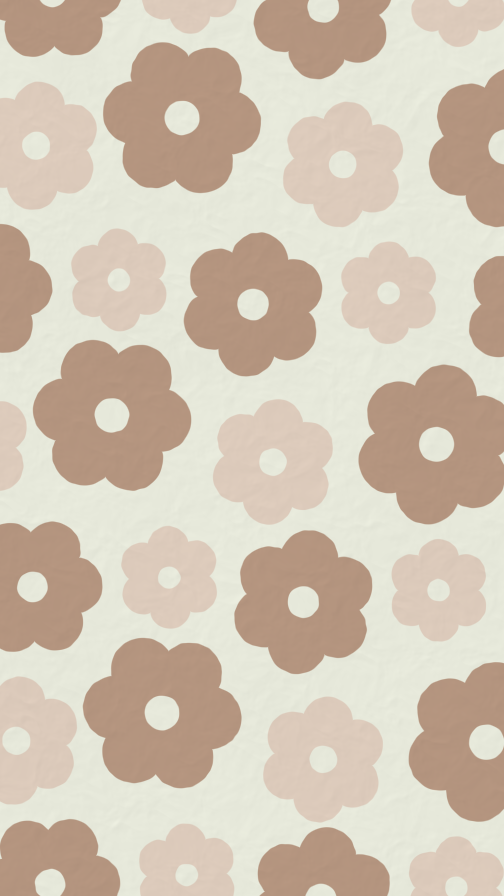
Reproduce this pattern procedurally as a Shadertoy shader.

```glsl
// Staggered rows of six-petal flowers, alternately dark and pale, on embossed paper.
// A block of two rows repeats down the canvas with a sideways shift per block;
// petals come from an angular fold, and the paper relief from slanted value noise.

#define CANVAS_HEIGHT 768.0
#define BLOCK_HEIGHT 255.0
#define BLOCK_WIDTH 800.0
#define PETAL_CENTER 0.60
#define PETAL_RADIUS 0.40
#define HOLE_RADIUS 0.218
#define EDGE_WEAR 0.8
#define RELIEF 0.060
#define CREAM vec3(0.902, 0.910, 0.855)
#define PALE vec3(0.862, 0.792, 0.732)
#define BROWN vec3(0.705, 0.582, 0.497)

const int FLOWERS = 12;
const int PER_ROW = 6;

// Center x, center y (downward), outer radius, turn in degrees
const vec4 LAYOUT[FLOWERS] = vec4[FLOWERS](
    vec4(45, -7, 60, 2),    vec4(162, -15, 44, 32),
    vec4(277, 6, 62, 22),   vec4(393, -4, 44, 30),
    vec4(521, 11, 62, 24),  vec4(660, -12, 44, 30),
    vec4(31, 125, 55, 25),  vec4(156, 101, 68, -6),
    vec4(294, 141, 54, 23), vec4(434, 126, 69, 20),
    vec4(571, 130, 54, 25), vec4(696, 110, 68, -6));

const float BLOCK_SHIFT[4] = float[4](0.0, -60.0, -17.0, -2.0);

float hash(vec2 p) {
    vec3 q = fract(vec3(p.xyx) * 0.1031);
    q += dot(q, q.yzx + 33.33);
    return fract((q.x + q.y) * q.z);
}

float noise(vec2 p) {
    vec2 cell = floor(p), f = fract(p);
    f = f * f * (3.0 - 2.0 * f);
    return mix(mix(hash(cell), hash(cell + vec2(1, 0)), f.x),
               mix(hash(cell + vec2(0, 1)), hash(cell + vec2(1, 1)), f.x), f.y);
}

// Crumpled paper height, from broad folds to fine grain
float paperHeight(vec2 p) {
    vec2 warp = vec2(noise(p / 23.0), noise(p / 23.0 + 40.0)) * 12.0;
    vec2 q = mat2(0.8, -0.6, 0.6, 0.8) * (p + warp) + 500.0;
    float folds = 1.0 - abs(2.0 * noise(q / vec2(18.0, 12.0)) - 1.0);
    return 0.50 * folds + 0.35 * noise(q / 7.0) + 0.16 * noise(q / 3.2);
}

// Signed distance to a six-petal flower with an open center
float flower(vec2 p, float radius, float turn) {
    float sector = radians(60.0);
    float r = length(p);
    float angle = atan(-p.y, p.x) - turn;
    angle = mod(angle + 0.5 * sector, sector) - 0.5 * sector;
    vec2 folded = r * vec2(cos(angle), sin(angle));
    float petals = length(folded - vec2(PETAL_CENTER * radius, 0.0)) - PETAL_RADIUS * radius;
    float body = min(petals, r - 0.45 * radius);
    return max(body, HOLE_RADIUS * radius - r);
}

void mainImage(out vec4 fragColor, in vec2 fragCoord) {
    float pixel = CANVAS_HEIGHT / iResolution.y;
    vec2 p = vec2(fragCoord.x, iResolution.y - fragCoord.y) * pixel;
    float wear = EDGE_WEAR * (noise(p / 5.0 + 90.0) - 0.5);

    // Nearest flower of each tone, from this block and the next
    float brownDist = 1e4, paleDist = 1e4;
    int firstBlock = int(floor(p.y / BLOCK_HEIGHT));
    for (int block = firstBlock; block <= firstBlock + 1; block++) {
        vec2 origin = vec2(BLOCK_SHIFT[block & 3], float(block) * BLOCK_HEIGHT);
        for (int i = 0; i < FLOWERS; i++) {
            vec4 item = LAYOUT[i];
            vec2 d = p - origin - item.xy;
            d.x -= BLOCK_WIDTH * round(d.x / BLOCK_WIDTH);
            float dist = flower(d, item.z, radians(item.w)) + wear;
            bool isBrown = (i + i / PER_ROW) % 2 == 0;
            if (isBrown) brownDist = min(brownDist, dist);
            else paleDist = min(paleDist, dist);
        }
    }

    // Flat inks
    float soft = 0.8 * pixel;
    vec3 color = mix(CREAM, PALE, 1.0 - smoothstep(-soft, soft, paleDist));
    color = mix(color, BROWN, 1.0 - smoothstep(-soft, soft, brownDist));

    // Light from the upper left across the paper
    vec2 toLight = vec2(-0.8, -1.0);
    float slope = paperHeight(p - toLight) - paperHeight(p + toLight);
    color *= 1.0 + RELIEF * slope + 0.010 * (noise(p / 60.0) - 0.5);

    fragColor = vec4(color, 1.0);
}
```
